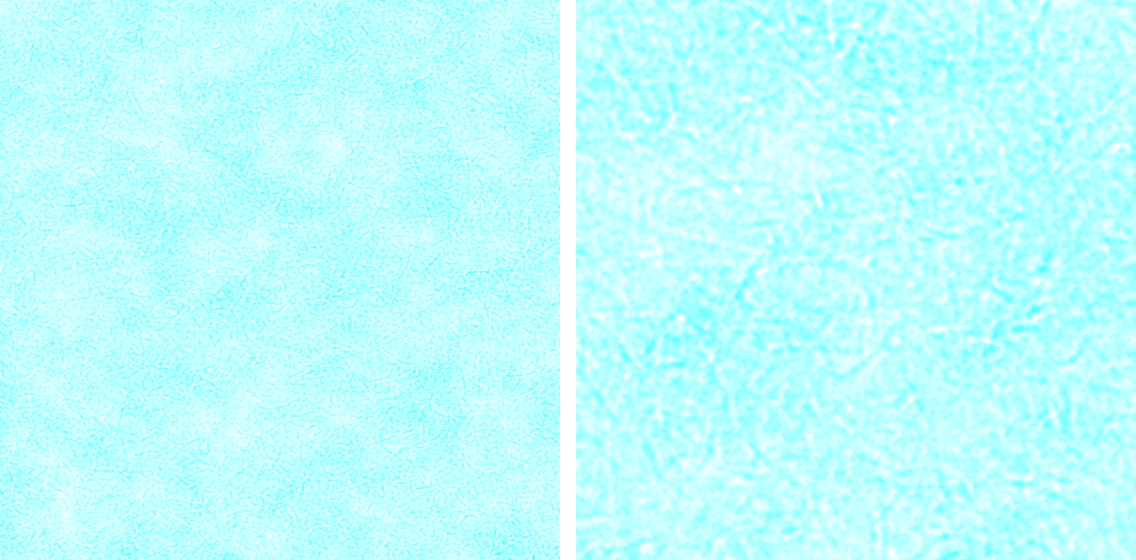
Left: the whole. Right: its middle third, enlarged.
Write a WebGL 2 fragment shader that draws this texture.

```glsl
#version 300 es
precision highp float;
// Pale cyan fibrous paper: soft clouds, fine grain and short curved fibres.

#define BASE_RED 0.737
#define CLOUD_SCALE 7.0
#define CLOUD_CONTRAST 0.106
#define GRAIN_SCALE 135.0
#define GRAIN_CONTRAST 0.2
#define FIBRE_CELLS 13.0
#define FIBRE_LAYERS 5
#define FIBRE_WIDTH 0.0021
#define FIBRE_CONTRAST 0.12
#define FIBRE_BEND 0.9

uniform vec2 u_resolution;
out vec4 fragColor;

const float TAU = 6.28319;

float hash(vec2 p) {
    return fract(sin(dot(p, vec2(127.1, 311.7))) * 43758.5);
}

mat2 rotation(float angle) {
    float c = cos(angle), s = sin(angle);
    return mat2(c, s, -s, c);
}

float cornerSlope(vec2 cell, vec2 offset) {
    float angle = TAU * hash(cell);
    return dot(vec2(cos(angle), sin(angle)), offset);
}

// Zero-mean gradient noise
float gradientNoise(vec2 p) {
    vec2 cell = floor(p), f = fract(p);
    vec2 w = f * f * f * (f * (f * 6.0 - 15.0) + 10.0);
    float a = cornerSlope(cell, f);
    float b = cornerSlope(cell + vec2(1, 0), f - vec2(1, 0));
    float c = cornerSlope(cell + vec2(0, 1), f - vec2(0, 1));
    float d = cornerSlope(cell + vec2(1, 1), f - vec2(1, 1));
    return mix(mix(a, b, w.x), mix(c, d, w.x), w.y);
}

// Mottling, slightly stretched sideways
float clouds(vec2 uv) {
    vec2 p = uv * CLOUD_SCALE * vec2(0.9, 1.1) + 3.7;
    float sum = 0.0, amplitude = 1.0;
    for (int i = 0; i < 5; i++) {
        sum += amplitude * gradientNoise(p);
        p = rotation(0.6) * p * 2.03 + 17.3;
        amplitude *= 0.84;
    }
    return sum;
}

float grain(vec2 uv) {
    vec2 p = rotation(0.45) * uv * GRAIN_SCALE;
    return gradientNoise(p + 41.0) + 0.9 * gradientNoise(rotation(0.7) * p * 1.83 + 9.0);
}

// One curved fibre per cell: a core flanked by lines of opposite tone
float fibreLayer(vec2 uv, float cells, float seed) {
    vec2 p = rotation(seed * 1.3) * uv * cells + seed * 19.0;
    vec2 home = floor(p);
    float sum = 0.0;
    for (int y = -1; y <= 1; y++) {
        for (int x = -1; x <= 1; x++) {
            vec2 cell = home + vec2(x, y);
            vec2 jitter = vec2(hash(cell + 5.3), hash(cell + 11.9));
            vec2 q = rotation(TAU * hash(cell + 23.1)) * (p - cell - jitter);
            float halfLength = mix(0.2, 0.6, hash(cell + 31.7));
            float bend = FIBRE_BEND * (hash(cell + 47.3) - 0.5);
            float t = (q.y - bend * q.x * q.x) / (FIBRE_WIDTH * cells);
            float profile = (1.0 - t * t) * exp(-0.4 * t * t);
            float taper = 1.0 - smoothstep(0.65 * halfLength, halfLength, abs(q.x));
            float tone = hash(cell + 59.9) < 0.45 ? 0.85 : -1.0;
            sum += tone * mix(0.3, 1.0, hash(cell + 71.3)) * profile * taper;
        }
    }
    return sum;
}

float fibres(vec2 uv) {
    float sum = 0.0, cells = FIBRE_CELLS;
    for (int i = 0; i < FIBRE_LAYERS; i++) {
        sum += fibreLayer(uv, cells, float(i) + 1.0);
        cells *= 1.4;
    }
    return sum;
}

void main() {
    vec2 uv = gl_FragCoord.xy / u_resolution;
    float cloud = clouds(uv);
    float detail = GRAIN_CONTRAST * grain(uv) + FIBRE_CONTRAST * fibres(uv);

    // Detail is calmer where the paper is lighter
    detail *= clamp(1.0 - 0.4 * cloud, 0.6, 1.4);
    float red = BASE_RED + CLOUD_CONTRAST * cloud + detail;
    fragColor = vec4(clamp(red, 0.0, 1.0), 1.0, 1.0, 1.0);
}
```
